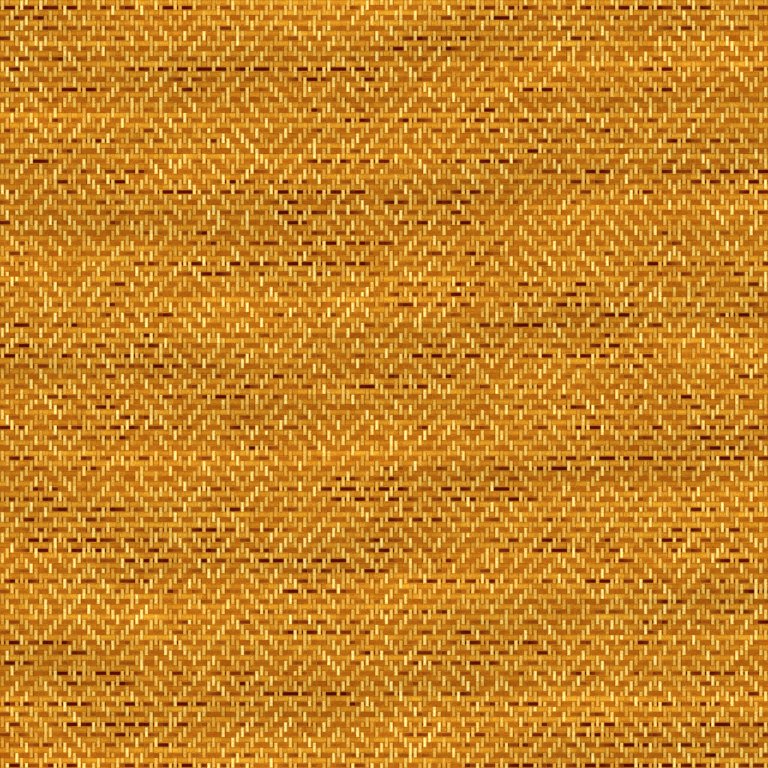
Give the GLSL for this texture, as a WebGL 1 fragment shader.

```glsl
precision highp float;
uniform vec2 u_resolution;

float hash(vec2 p) {
  p = fract(p * vec2(0.1031, 0.1137));
  p += dot(p, p.yx + 33.33);
  return fract((p.x + p.y) * p.x * 43.7);
}

// Uneven dye along one weft thread, about -1 to 1
float dyeStreak(float x, float row) {
  float a = 6.283 * hash(vec2(row, 3.0));
  float b = 6.283 * hash(vec2(row, 8.0));
  return 0.4 * sin(x * 9.0 + a) + 0.3 * sin(x * 31.0 + b)
       + 0.3 * sin(x * 83.0 + a + 2.0 * b);
}

// Broad, mostly horizontal cloudiness of the cloth
float clouds(vec2 uv) {
  return 0.5 * sin(uv.y * 31.0 + 2.0 * sin(uv.x * 5.0))
       + 0.3 * sin(uv.y * 67.0 - uv.x * 6.0 + 1.7)
       + 0.2 * sin(uv.x * 23.0 + 3.0 * sin(uv.y * 11.0));
}

// Twill direction, reversing in small irregular patches
float twillDirection(vec2 id) {
  float band = floor((id.y + 5.0 * floor(id.x / 9.0)) / 12.0);
  float wave = sin(id.x * 0.47 + 2.5 * sin(band * 1.7))
             + 0.9 * sin(id.x * 0.21 - band * 2.3);
  return wave < 0.0 ? -1.0 : 1.0;
}

// Position along the two-over, two-under cycle
float twillPhase(vec2 id) {
  return id.y + id.x * twillDirection(id);
}

// 1 where the warp lies on top
float warpOver(vec2 id) {
  return 1.0 - step(1.5, mod(twillPhase(id), 4.0));
}

void main() {
  vec2 uv = gl_FragCoord.xy / u_resolution;
  vec2 thread = uv * vec2(160.0, 150.0);
  vec2 id = floor(thread);
  vec2 local = fract(thread) - 0.5;
  vec2 off = abs(local);
  float cloud = clouds(uv);
  float grain = hash(floor(uv * 512.0)) - 0.5;

  // Weft: gold rows alternate with rows that carry a thin dark line
  float streak = dyeStreak(uv.x, id.y);
  float thin = 1.0 - mod(id.y, 2.0);
  float rowTone = hash(vec2(id.y, 21.0)) - 0.5;
  float patchTone = hash(vec2(floor(thread.x / 2.0), id.y)) - 0.5;
  vec3 weft = mix(vec3(0.69, 0.38, 0.05), vec3(0.85, 0.60, 0.14),
                  0.55 + 0.3 * streak + 0.3 * rowTone + 0.4 * patchTone);
  float crown = 1.0 - smoothstep(0.1, 0.6, off.y);
  vec3 color = weft * mix(0.9, 1.06, crown);
  float line = thin * (1.0 - smoothstep(0.15, 0.56, off.y));
  float dark = smoothstep(-0.3, 1.0, streak + 0.7 * rowTone + 0.7 * patchTone - 0.35 * cloud);
  vec3 rust = mix(vec3(0.63, 0.29, 0.04), vec3(0.34, 0.05, 0.03), dark);
  color = mix(color, rust, line * (0.55 + 0.45 * dark));

  // Warp floats, with rounded ends shared between neighbouring rows
  float next = warpOver(id + vec2(0.0, local.y < 0.0 ? -1.0 : 1.0));
  float cover = mix(warpOver(id), next, smoothstep(0.15, 0.85, off.y));
  float body = smoothstep(0.3, 0.8, cover) * (1.0 - smoothstep(0.22, 0.56, off.x));
  float ridge = smoothstep(0.5, 1.0, cover) * (1.0 - smoothstep(0.0, 0.46, off.x));
  float along = twillPhase(id);
  float shine = hash(vec2(id.x, floor((along + 1.0) / 4.0)));
  vec3 warp = mix(vec3(0.79, 0.51, 0.09), vec3(0.88, 0.67, 0.20), shine);
  float glint = 0.25 + 0.35 * shine + 0.4 * pow(shine, 6.0);
  warp = mix(warp, vec3(1.0, 0.93, 0.64), ridge * glint);

  // Contact shadow beside each float, then the float itself
  float shadow = smoothstep(0.2, 0.7, cover) * smoothstep(0.2, 0.5, off.x);
  color *= 1.0 - vec3(0.16, 0.24, 0.28) * shadow;
  color = mix(color, warp, body);

  // Cloudy dye and fine fibre grain
  color *= 1.02 + 0.05 * cloud + 0.05 * rowTone + 0.11 * grain;
  gl_FragColor = vec4(clamp(color, 0.0, 1.0), 1.0);
}
```
